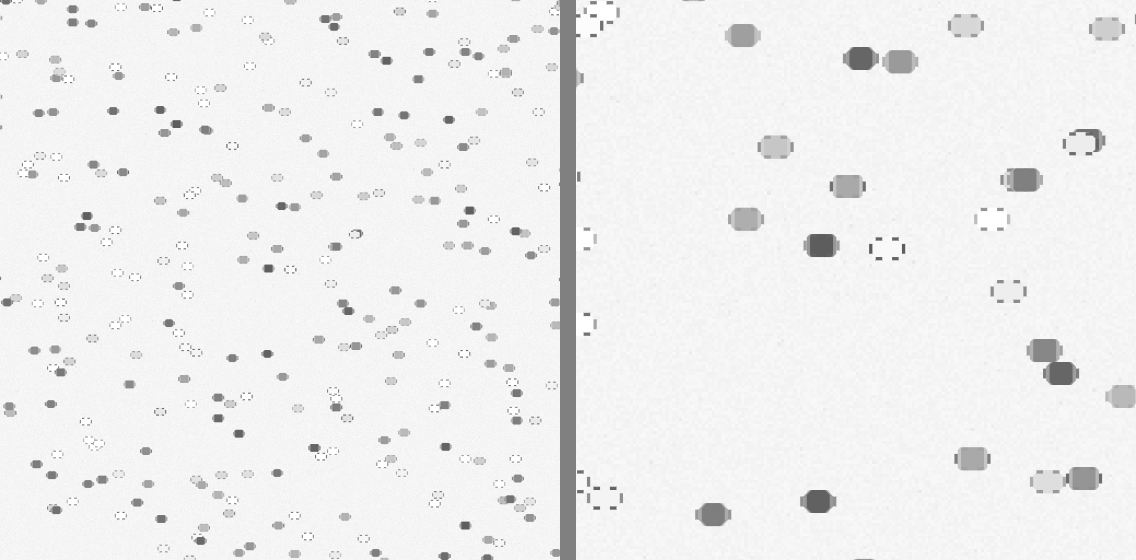
Left, the full canvas; right, a detail of the centre.
This pattern is drawn by a Shadertoy shader. Its source:

```glsl
// Scattered grey and white capsule-like grains with dark tick marks on pale, finely grained paper.

const float UNITS = 512.0;               // design units along the canvas height
const float CELLS = 10.0;                // scatter cells along the canvas height
const int   GRAINS_PER_CELL = 4;         // candidates in each cell
const vec2  PRESENCE = vec2(0.45, 0.97); // sparse and dense cell probability
const vec2  BODY_HALF = vec2(4.5, 3.5);  // half size of a grain, in units
const vec2  CORE_HALF = vec2(3.5, 3.5);  // half size of its full-tone centre
const vec2  CHAMFER = vec2(5.4, 6.6);    // range of corner cuts
const vec2  SHADE = vec2(0.36, 1.16);    // fill range, clipped at white
const vec2  TICK_SHADE = vec2(0.32, 0.58);
const float SHOULDER_FADE = 0.38;        // lightening beside the core
const float PAPER = 0.96;
const float PAPER_GRAIN = 0.026;
const float SPECK_CHANCE = 0.012;
const float SPECK_DEPTH = 0.035;

// Integer hash giving three values in 0..1
vec3 hash3(ivec3 seed) {
    uvec3 v = uvec3(seed) * 1664525u + 1013904223u;
    v.x += v.y * v.z; v.y += v.z * v.x; v.z += v.x * v.y;
    v ^= v >> 16u;
    v.x += v.y * v.z; v.y += v.z * v.x; v.z += v.x * v.y;
    return vec3(v >> 8u) / 16777216.0;
}

float boxDistance(vec2 p, vec2 halfSize) {
    vec2 d = abs(p) - halfSize;
    return max(d.x, d.y);
}

float chamferBox(vec2 p, vec2 halfSize, float cut) {
    return max(boxDistance(p, halfSize), (abs(p.x) + abs(p.y) - cut) * 0.7071);
}

float coverage(float dist, float pixel) {
    return clamp(0.5 - dist / pixel, 0.0, 1.0);
}

// Paints one grain over the tone below; p is relative to its centre
float paintGrain(float tone, vec2 p, vec3 look, float pixel) {
    float shade = min(mix(SHADE.x, SHADE.y, look.x), 1.0);
    float tick = mix(TICK_SHADE.x, TICK_SHADE.y, look.y);
    float cut = mix(CHAMFER.x, CHAMFER.y, look.z);
    float paleness = smoothstep(0.65, 0.95, shade);
    vec2 q = abs(p);

    // Soft shoulders, then the core
    float shoulder = mix(shade, PAPER, SHOULDER_FADE * (1.0 - paleness));
    tone = mix(tone, shoulder, coverage(chamferBox(p, BODY_HALF, cut + 0.6), pixel));
    tone = mix(tone, shade, coverage(chamferBox(p, CORE_HALF, cut), pixel));

    // Corner dashes show on pale grains, end ticks on all
    float dash = coverage(boxDistance(q - vec2(2.5, 3.0), vec2(1.0, 0.5)), pixel);
    float end = coverage(boxDistance(q - vec2(5.0, 0.0), vec2(0.5, 1.5)), pixel);
    tone = mix(tone, tick, dash * mix(0.12, 0.9, paleness));
    return mix(tone, tick, end * mix(0.5, 0.95, fract(look.z * 7.0)));
}

void mainImage(out vec4 fragColor, in vec2 fragCoord) {
    vec2 p = fragCoord / iResolution.y * UNITS;
    float pixel = UNITS / iResolution.y;
    float cellSize = UNITS / CELLS;
    ivec2 home = ivec2(floor(p / cellSize));

    // Paper with fine grain and rare darker specks
    vec3 noise = hash3(ivec3(ivec2(floor(p)), 91));
    float tone = PAPER + PAPER_GRAIN * (noise.x - 0.5);
    tone -= SPECK_DEPTH * noise.z * step(noise.y, SPECK_CHANCE);

    // Grains from this cell and its neighbours
    for (int y = -1; y <= 1; y++)
    for (int x = -1; x <= 1; x++) {
        ivec2 cell = home + ivec2(x, y);
        float presence = mix(PRESENCE.x, PRESENCE.y, hash3(ivec3(cell, 7)).x);
        for (int i = 0; i < GRAINS_PER_CELL; i++) {
            vec3 place = hash3(ivec3(cell, 20 + i));
            if (place.z > presence) continue;
            vec2 centre = floor((vec2(cell) + place.xy) * cellSize) + 0.5;
            vec2 offset = p - centre;
            if (max(abs(offset.x), abs(offset.y)) > 8.0 + pixel) continue;
            tone = paintGrain(tone, offset, hash3(ivec3(cell, 50 + i)), pixel);
        }
    }

    fragColor = vec4(vec3(tone), 1.0);
}
```
